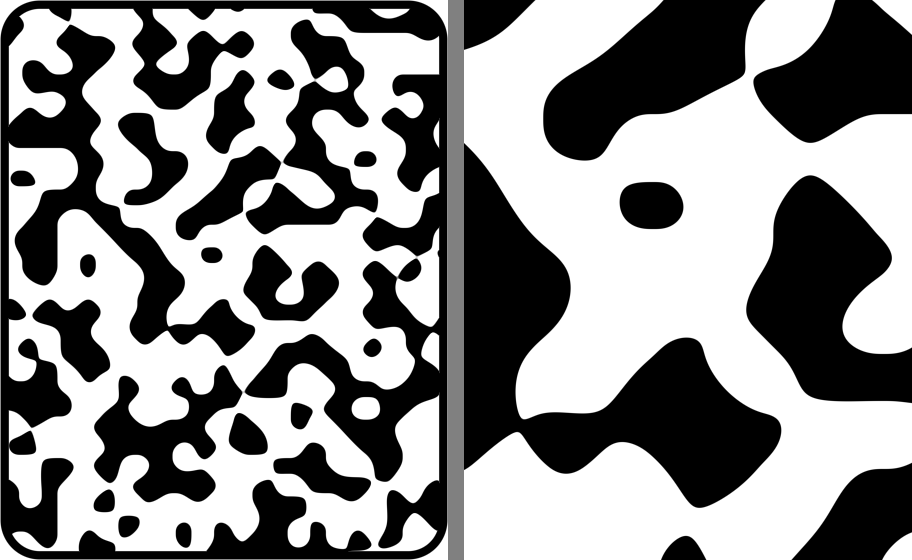
Left, the full canvas; right, a detail of the centre.
Write a Shadertoy shader that draws this pattern.

```glsl
const vec3 INK = vec3(0.0);
const vec3 PAPER = vec3(1.0);
const float CELLS_PER_HEIGHT = 14.6;
const float PAPER_BIAS = 0.042;
const float FRAME_WIDTH = 0.0148;
const float CORNER_RADIUS = 0.07;
const float EDGE_SOFTNESS = 0.75;

// One of eight unit directions for a lattice corner
vec2 randomDirection(vec2 corner) {
    vec3 q = fract(corner.xyx * vec3(0.1031, 0.1030, 0.0973));
    q += dot(q, q.yzx + 33.33);
    float angle = floor(8.0 * fract((q.x + q.y) * q.z)) * 0.785398;
    return vec2(cos(angle), sin(angle));
}

// Slope contribution of one corner of a cell
float cornerSlope(vec2 cell, vec2 local, vec2 corner) {
    return dot(randomDirection(cell + corner), local - corner);
}

// Gradient noise, zero at every lattice corner
float gradientNoise(vec2 p) {
    vec2 cell = floor(p);
    vec2 f = p - cell;
    vec2 w = f * f * f * (f * (f * 6.0 - 15.0) + 10.0);
    float low = mix(cornerSlope(cell, f, vec2(0, 0)),
                    cornerSlope(cell, f, vec2(1, 0)), w.x);
    float high = mix(cornerSlope(cell, f, vec2(0, 1)),
                     cornerSlope(cell, f, vec2(1, 1)), w.x);
    return mix(low, high, w.y);
}

float roundedBox(vec2 p, vec2 halfSize, float radius) {
    vec2 q = abs(p) - halfSize + radius;
    return length(max(q, 0.0)) + min(max(q.x, q.y), 0.0) - radius;
}

// Coverage of the region where dist is negative
float coverage(float dist, float pixel) {
    float soft = EDGE_SOFTNESS * pixel;
    return 1.0 - smoothstep(-soft, soft, dist);
}

// Signed distance estimate to the blob outlines, negative in ink
float blobDistance(vec2 p, float pixel) {
    vec2 q = p * CELLS_PER_HEIGHT + vec2(43.3, 71.6);
    float stepSize = pixel * CELLS_PER_HEIGHT;
    float height = gradientNoise(q);
    vec2 slope = vec2(gradientNoise(q + vec2(stepSize, 0.0)),
                      gradientNoise(q + vec2(0.0, stepSize))) - height;
    return (height + PAPER_BIAS) * pixel / max(length(slope), 0.2 * stepSize);
}

void mainImage(out vec4 fragColor, in vec2 fragCoord) {
    float pixel = 1.0 / iResolution.y;
    vec2 p = (fragCoord - 0.5 * iResolution.xy) * pixel;
    vec2 halfSize = 0.5 * iResolution.xy * pixel - 0.001;

    // Blobs inside, rounded frame on top, paper beyond the corners
    float card = roundedBox(p, halfSize, CORNER_RADIUS);
    float blobs = coverage(blobDistance(p, pixel), pixel);
    float frame = coverage(-card - FRAME_WIDTH, pixel);
    float ink = max(blobs, frame) * coverage(card, pixel);

    fragColor = vec4(mix(PAPER, INK, ink), 1.0);
}
```
